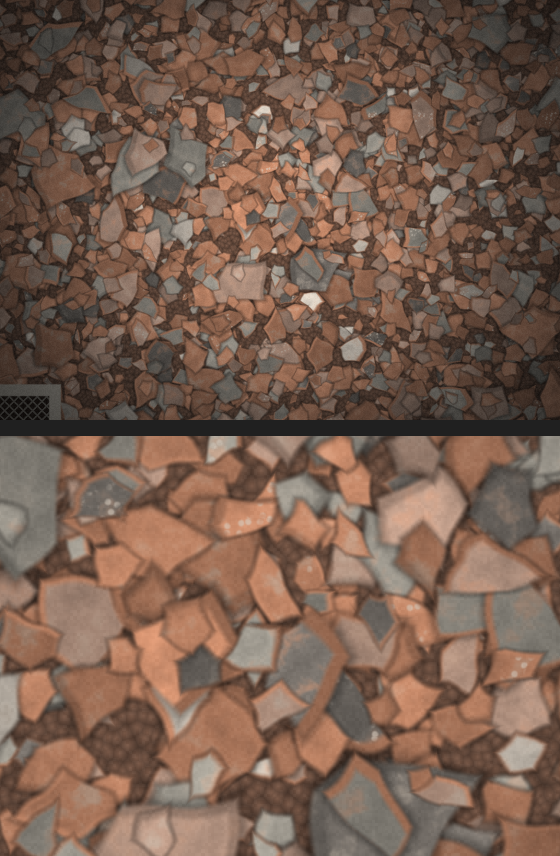
Top, the full canvas; bottom, a detail of the centre.
A WebGL 1 fragment shader for this texture:

```glsl
precision highp float;
// Draws a dim, flash-lit heap of broken brick and slate shards with a grating in one corner.
uniform vec2 u_resolution;

const float TAU = 6.2831853;
const vec3 SOIL = vec3(0.37, 0.265, 0.21);
const vec3 BRICK = vec3(0.675, 0.455, 0.34);
const vec3 PINK = vec3(0.645, 0.52, 0.45);
const vec3 SLATE = vec3(0.565, 0.545, 0.505);
const vec3 DARK_SLATE = vec3(0.42, 0.395, 0.37);
const vec3 PALE = vec3(0.76, 0.72, 0.67);

float hash(vec2 p) {
  vec3 q = fract(vec3(p.xyx) * 0.1031);
  q += dot(q, q.yzx + 33.33);
  return fract((q.x + q.y) * q.z);
}

vec2 hash2(vec2 p) {
  float h = hash(p + 17.3);
  return vec2(h, fract(h * 57.31));
}

mat2 rotation(float angle) {
  float c = cos(angle), s = sin(angle);
  return mat2(c, s, -s, c);
}

// Distance to the nearest scattered point
float cellular(vec2 p) {
  vec2 cell = floor(p);
  float nearest = 2.0;
  for (int y = -1; y <= 1; y++)
    for (int x = -1; x <= 1; x++) {
      vec2 id = cell + vec2(float(x), float(y));
      nearest = min(nearest, length(id + hash2(id) - p));
    }
  return nearest;
}

// Layered sines, roughly -1 to 1
float mottle(vec2 p) {
  float sum = 0.0, weight = 0.5;
  for (int i = 0; i < 4; i++) {
    sum += weight * sin(p.x + 1.7 * sin(p.y)) * cos(p.y + 1.3 * sin(p.x));
    p = rotation(1.1) * p * 1.9 + 2.3;
    weight *= 0.6;
  }
  return sum;
}

// Distances to an irregular convex polygon (x) and to its shifted copy (y)
vec2 polygonPair(vec2 p, vec2 shift, vec2 id, float radius) {
  vec2 d = vec2(-10.0);
  for (int i = 0; i < 5; i++) {
    vec2 h = hash2(id + float(i) * 7.31);
    float angle = TAU * (float(i) + 0.75 * h.x) / 5.0;
    vec2 normal = vec2(cos(angle), sin(angle));
    float side = dot(p, normal) - radius * mix(0.6, 1.0, h.y);
    d = max(d, vec2(side, side + dot(shift, normal)));
  }
  return d;
}

vec3 pigment(float pick) {
  vec3 c = mix(BRICK, PINK, step(0.47, pick));
  c = mix(c, SLATE, step(0.72, pick));
  c = mix(c, DARK_SLATE, step(0.89, pick));
  return mix(c, PALE, step(0.965, pick));
}

// Paints one layer of shards over the base; lengths inside are in cells
vec3 paintShards(vec3 base, vec2 p, float size, float coverage, float seed, vec2 stains, float fleck) {
  vec2 g = rotation(seed) * p / size + seed * 13.7;
  vec2 cell = floor(g);
  float blur = 0.0035 / size;
  for (int y = -1; y <= 1; y++)
    for (int x = -1; x <= 1; x++) {
      vec2 id = cell + vec2(float(x), float(y));
      vec2 key = id + seed * 37.0;
      vec2 q = g - id - hash2(key);
      vec2 h = hash2(key + 9.7);
      vec2 look = hash2(key + 21.3);
      float present = step(hash(key + 5.1), coverage) * step(dot(q, q), 0.95);
      vec2 turn = vec2(cos(TAU * h.x), sin(TAU * h.x));
      q = vec2(dot(q, turn), turn.x * q.y - turn.y * q.x);
      q.y *= mix(1.0, 1.7, h.y * h.y);
      q += 0.025 * sin(q.yx * 9.0 + h * TAU);
      float radius = mix(0.32, 0.55, fract(look.y * 7.7));
      vec2 d = polygonPair(q, (h.yx - 0.5) * 0.16, key, radius);

      // Face with stains and chalky flecks, broken edge in raw brick
      float stain = dot(stains, turn);
      vec3 face = pigment(look.x);
      face = mix(face, mix(BRICK, SLATE, h.x), 0.5 * smoothstep(0.0, 0.7, stain));
      face *= mix(0.8, 1.14, look.y) * (1.0 + 0.14 * stain);
      float chalky = step(0.87, h.y) * smoothstep(-0.1, 0.4, stain);
      face = mix(face, PALE, 0.6 * chalky * fleck);
      vec3 rim = mix(face * 0.82, BRICK * mix(0.8, 1.08, h.x), step(0.4, h.y));
      vec3 shard = mix(rim, face, smoothstep(blur, -blur, d.y + 0.035));

      // Soft contact shadow around the shard
      base *= 1.0 - 0.36 * present * smoothstep(0.10, -0.02, d.x);
      base = mix(base, shard, present * smoothstep(blur, -blur, d.x));
    }
  return base;
}

// Pale frame holding a dark diamond mesh
vec3 paintGrating(vec3 base, vec2 p, vec2 extent) {
  float pixel = 1.0 / u_resolution.y;
  float outer = max(p.x - extent.x, p.y - extent.y);
  float mesh = min(abs(fract((p.x + p.y) * 45.0) - 0.5), abs(fract((p.x - p.y) * 45.0) - 0.5));
  vec3 hole = mix(SLATE * 0.8, SOIL * 0.4, smoothstep(0.05, 0.2, mesh));
  vec3 grating = mix(SLATE * 1.25, hole, smoothstep(pixel, -pixel, outer + 0.028));
  return mix(base, grating, smoothstep(pixel, -pixel, outer));
}

void main() {
  vec2 p = gl_FragCoord.xy / u_resolution.y;
  vec2 middle = 0.5 * u_resolution / u_resolution.y;
  vec2 stains = vec2(mottle(p * 60.0), mottle(p.yx * 52.0 + 9.0));
  float grains = cellular(p * 110.0);
  float fleck = 1.0 - smoothstep(0.15, 0.4, grains);

  // Soil, then shards from the bottom of the heap to the top
  vec3 color = SOIL * (1.2 - 0.5 * grains);
  color = paintShards(color, p, 0.038, 0.95, 1.0, stains, fleck);
  color = paintShards(color, p, 0.058, 0.95, 2.0, stains, fleck);
  color = paintShards(color, p, 0.095, 0.75, 3.0, stains, fleck);
  color = paintShards(color, p, 0.066, 0.65, 4.0, stains, fleck);
  color = paintShards(color, p, 0.125, 0.42, 5.0, stains, fleck);
  color = paintShards(color, p, 0.046, 0.28, 6.0, stains, fleck);
  color = paintGrating(color, p, vec2(0.145, 0.085));

  // Flash falloff, duller colour in the dark and sensor grain
  float edge = smoothstep(0.1, 0.88, length((p - middle) * vec2(0.97, 1.05)));
  color = mix(color, vec3(dot(color, vec3(0.3, 0.59, 0.11))), 0.06 + 0.16 * edge);
  color *= mix(1.08, 0.36, edge);
  color += 0.03 * (hash(floor(p * 384.0)) - 0.5) + 0.008;
  gl_FragColor = vec4(color, 1.0);
}
```
